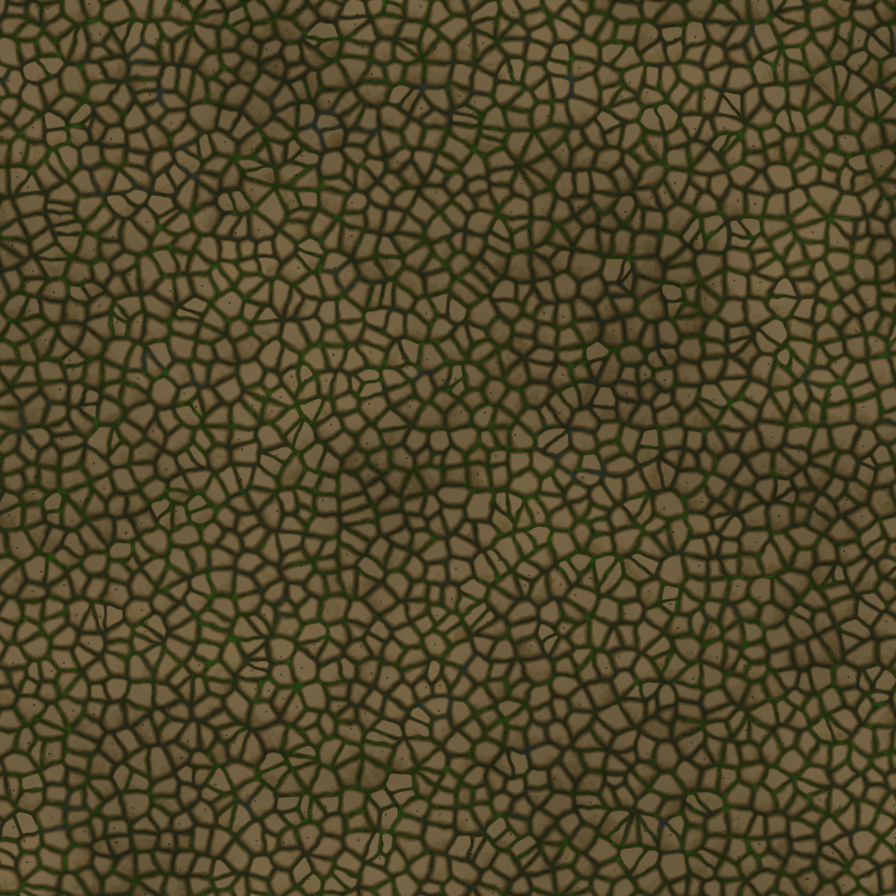
Reproduce this texture procedurally as a Shadertoy shader.

```glsl
// Packed brown pebbles with softly rounded faces and mossy dark gaps.
#define STONES_ACROSS 42.0
#define GAP_WIDTH 0.055
#define CORNER_SHARPNESS 22.0
#define TOP_LIGHT 0.65
#define PATCH_CONTRAST 0.30
#define SOIL vec3(0.145, 0.160, 0.085)
#define MOSS vec3(0.135, 0.200, 0.055)
#define SLATE vec3(0.150, 0.190, 0.170)
#define RIM vec3(0.185, 0.158, 0.095)
#define BODY vec3(0.265, 0.222, 0.120)
#define FACE vec3(0.355, 0.295, 0.165)
#define CROWN vec3(0.435, 0.372, 0.255)

// Integer hash: two random values in 0..1 per lattice cell
vec2 hash2(vec2 cell) {
    uvec2 v = uvec2(ivec2(cell)) * 1664525u + 1013904223u;
    v.x += v.y * 1664525u;
    v.y += v.x * 1664525u;
    v ^= v >> 16u;
    v.x += v.y * 1664525u;
    v.y += v.x * 1664525u;
    v ^= v >> 16u;
    return vec2(v & 65535u) / 65535.0;
}

float valueNoise(vec2 p) {
    vec2 i = floor(p), f = fract(p);
    f = f * f * (3.0 - 2.0 * f);
    float low = mix(hash2(i).x, hash2(i + vec2(1, 0)).x, f.x);
    float high = mix(hash2(i + vec2(0, 1)).x, hash2(i + vec2(1, 1)).x, f.x);
    return mix(low, high, f.y);
}

float fbm(vec2 p) {
    float sum = 0.0, gain = 0.5;
    for (int i = 0; i < 4; i++) {
        sum += gain * valueNoise(p);
        p = p * 2.03 + 17.3;
        gain *= 0.5;
    }
    return sum / 0.9375;
}

struct Stone {
    vec2 cell;      // lattice cell owning the stone
    vec2 local;     // position relative to the stone's seed
    float edge;     // rounded distance to the cell border
    float radius;   // half the distance to the closest neighbour
};

Stone findStone(vec2 p) {
    Stone s;
    vec2 base = floor(p);
    float nearest = 1e3;
    for (int y = -2; y <= 2; y++)
    for (int x = -2; x <= 2; x++) {
        vec2 cell = base + vec2(x, y);
        vec2 toSeed = cell + hash2(cell) - p;
        float d = dot(toSeed, toSeed);
        if (d < nearest) {
            nearest = d;
            s.cell = cell;
            s.local = -toSeed;
        }
    }
    // Smooth minimum over all bisectors rounds the corners
    float sum = 0.0;
    s.radius = 1e3;
    for (int y = -2; y <= 2; y++)
    for (int x = -2; x <= 2; x++) {
        if (x == 0 && y == 0) continue;
        vec2 cell = s.cell + vec2(x, y);
        vec2 toSeed = cell + hash2(cell) - p;
        vec2 between = toSeed + s.local;
        float span = max(length(between), 1e-3);
        float d = dot(0.5 * (toSeed - s.local), between / span);
        sum += exp(-CORNER_SHARPNESS * d);
        s.radius = min(s.radius, 0.5 * span);
    }
    s.edge = -log(sum) / CORNER_SHARPNESS;
    return s;
}

vec3 stoneColor(float h) {
    vec3 c = mix(RIM, BODY, smoothstep(0.0, 0.36, h));
    c = mix(c, FACE, smoothstep(0.30, 0.66, h));
    return mix(c, CROWN, smoothstep(0.60, 0.98, h));
}

void mainImage(out vec4 fragColor, in vec2 fragCoord) {
    vec2 p = fragCoord / iResolution.y * STONES_ACROSS;
    vec2 wobble = vec2(valueNoise(p * 2.5), valueNoise(p * 2.5 + 40.0)) - 0.5;
    Stone s = findStone(p + 0.12 * wobble);
    vec2 rnd = hash2(s.cell + 311.0);
    float patches = fbm(p * 0.16 + 5.0) - 0.5;
    float grain = fbm(p * 5.0) - 0.5;

    // Rounded height, lit from above with a random lean for each stone
    float rise = clamp(0.75 * s.radius, 0.11, 0.21);
    float height = clamp((s.edge - 0.6 * GAP_WIDTH) / rise, 0.0, 1.0);
    vec2 lean = vec2((rnd.x - 0.5) * 1.2, 0.3 + 0.7 * rnd.y) * TOP_LIGHT;
    float light = 0.98 + dot(lean, s.local) + 0.30 * (rnd.y - 0.5);
    float shade = height * light + height * (grain * 0.35 + patches * PATCH_CONTRAST);
    vec3 stone = stoneColor(clamp(shade, 0.0, 1.0));

    // Small dark pits on some stones
    vec2 pitOffset = (hash2(s.cell + 77.0) - 0.5) * 0.35;
    float pit = 1.0 - smoothstep(0.02, 0.08, length(s.local - pitOffset));
    stone *= 1.0 - 0.40 * pit * step(0.75, rnd.x);

    // Gaps: soil, moss tufts and rare slate-grey patches
    float mossiness = smoothstep(0.38, 0.62, fbm(p * 0.9 + 60.0));
    vec3 gap = mix(SOIL, MOSS, mossiness);
    gap += vec3(0.0, 0.07, -0.01) * mossiness * smoothstep(0.62, 0.85, valueNoise(p * 4.0));
    gap = mix(gap, SLATE, smoothstep(0.70, 0.80, fbm(p * 0.45 + 90.0)));
    gap *= 0.96 + 0.4 * grain;

    float cover = smoothstep(0.3 * GAP_WIDTH, 1.6 * GAP_WIDTH, s.edge);
    vec3 color = mix(gap, stone, cover) * (1.0 + PATCH_CONTRAST * patches);
    fragColor = vec4(color, 1.0);
}
```
